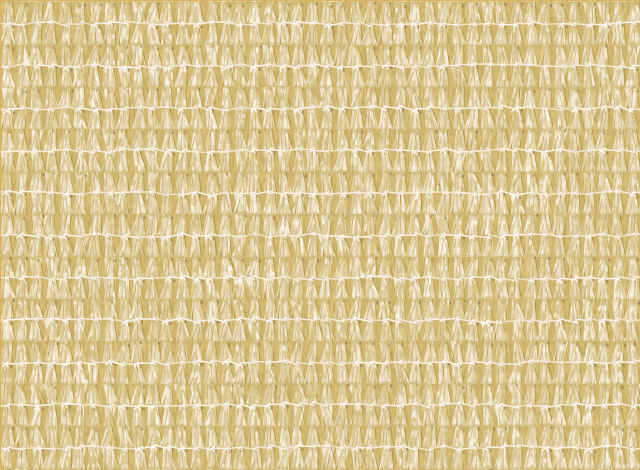
This texture is drawn by a WebGL 1 fragment shader. Its source:

```glsl
precision highp float;
// Knitted straw-coloured shade net: glossy tapes gathered by white and gold stitch rows.
uniform vec2 u_resolution;

const float COLUMNS = 44.0;        // stitches across
const float ROWS = 22.17;          // tape rows down, two per white seam
const float FIRST_SEAM = 0.048;    // height of the lowest white seam
const float ROW_HEIGHT = 1.45;     // row height in stitch widths
const float THREAD = 0.052;        // half width of the seam thread
const float TAPE = 0.085;          // half width of a narrow tape
const float BORDER = 0.0014;       // trim along the top and left edges

const vec3 GAP = vec3(0.80, 0.69, 0.41);
const vec3 HOLE = vec3(0.62, 0.51, 0.30);
const vec3 STRAW = vec3(0.85, 0.77, 0.51);
const vec3 CREAM = vec3(0.90, 0.83, 0.68);
const vec3 PEARL = vec3(0.98, 0.95, 0.90);
const vec3 WHITE_THREAD = vec3(0.98, 0.96, 0.94);
const vec3 GOLD_THREAD = vec3(0.80, 0.72, 0.45);
const vec3 TRIM = vec3(0.88, 0.69, 0.34);

float hash(vec2 p) {
  return fract(sin(dot(p, vec2(127.1, 311.7))) * 43758.5453);
}

float noise(vec2 p) {
  vec2 i = floor(p), f = fract(p);
  f = f * f * (3.0 - 2.0 * f);
  return mix(mix(hash(i), hash(i + vec2(1.0, 0.0)), f.x),
             mix(hash(i + vec2(0.0, 1.0)), hash(i + 1.0), f.x), f.y);
}

float segment(vec2 p, vec2 a, vec2 b) {
  vec2 v = b - a;
  return length(p - a - v * clamp(dot(p - a, v) / dot(v, v), 0.0, 1.0));
}

// Edge coverage for a signed distance, one pixel wide.
float cover(float d) {
  return clamp(0.5 - d * u_resolution.x / COLUMNS, 0.0, 1.0);
}

// Knot on seam k: column position and height relative to that seam.
vec2 knot(float column, float k) {
  vec2 id = vec2(column, k);
  return vec2(column + 0.37 + 0.26 * hash(id + 3.7), 0.24 * (hash(id + 8.3) - 0.5));
}

// Tapes of one row, running between the knots of two seams.
vec3 tapes(float x, float r) {
  float row = floor(r), t = fract(r);
  float gloss = noise(vec2(x * 0.35, r * 0.7));
  float streak = noise(vec2(x * 7.0, r * 1.8));
  vec3 color = mix(GAP, STRAW, 0.7 * streak);

  // Broad pale tapes behind, each narrowing to one end
  for (int i = -1; i <= 1; i++) {
    float column = floor(x) + float(i);
    vec2 id = vec2(column, row);
    float lean = 0.35 * (hash(id + 5.1) - 0.5);
    float center = mix(knot(column, row).x, knot(column, row + 1.0).x, t) + lean * (t - 0.5);
    float taper = mix(t, 1.0 - t, step(0.75, hash(id + 2.2)));
    float width = mix(0.36 + 0.12 * hash(id + 7.7), 0.2, taper);
    float shine = clamp(0.6 * hash(id + 1.3) + 0.5 * gloss + 1.1 * (streak - 0.6), 0.0, 1.0);
    color = mix(color, mix(CREAM, PEARL, shine), cover(abs(x - center) - width) * 0.92);
  }

  // Narrow twisted tapes in front: pairs closing upward, some crossing
  for (int i = -1; i <= 1; i++) {
    float column = floor(x) + float(i);
    float low = knot(column, row).x, high = knot(column, row + 1.0).x;
    for (int j = 0; j < 3; j++) {
      float side = float(j) - 1.0;
      vec2 seed = vec2(column, row) + side * 0.37;
      float foot = low + side * 0.38 + 0.3 * (hash(seed + 2.9) - 0.5);
      float head = high + side * 0.1 + 0.3 * (hash(seed + 8.8) - 0.5);
      float off = x - mix(foot, head, t);
      float width = TAPE * (0.45 + 0.8 * hash(seed + 6.1));
      float glint = smoothstep(0.5, 0.8, noise(vec2(hash(seed) * 90.0, r * 3.2)));
      vec3 tape = mix(STRAW, CREAM, hash(seed + 4.4));
      tape = mix(tape, PEARL, glint * (0.55 + 0.45 * gloss));
      float shadow = cover(abs(off - 0.07) - width);
      color = mix(color, color * vec3(0.89, 0.86, 0.72), shadow);
      color = mix(color, tape, cover(abs(off) - width) * 0.9);
    }
  }
  // Fine crinkles along the tapes
  float crinkle = noise(vec2(x * 13.0, r * 5.0)) - 0.5;
  return color * (1.0 + crinkle * vec3(0.09, 0.11, 0.17));
}

// Stitch row: dark holes, zigzag linking thread and slanting barbs.
vec3 seam(vec3 color, float x, float r) {
  float k = floor(r + 0.5);
  float isWhite = 1.0 - step(0.5, mod(k, 2.0));
  vec2 p = vec2(x, (r - k) * ROW_HEIGHT);
  vec3 thread = mix(GOLD_THREAD, WHITE_THREAD, isWhite);
  float ragged = 0.1 + 0.3 * noise(vec2(x * 4.0, k * 5.0));
  color = mix(color, GAP, 0.25 * (1.0 - smoothstep(0.0, ragged, abs(p.y))));

  for (int i = -1; i <= 1; i++) {
    float column = floor(x) + float(i);
    float wear = hash(vec2(column, k) + 9.2);
    vec2 spot = knot(column, k) + vec2(0.5 * wear - 0.1, -0.19);
    float hole = length((p - spot) * vec2(1.0, 0.75)) - 0.085;
    color = mix(color, HOLE, cover(hole) * 0.8 * wear);
  }
  for (int i = -2; i <= 1; i++) {
    float column = floor(x) + float(i);
    vec2 a = knot(column, k), b = knot(column + 1.0, k);
    float wear = hash(vec2(column, k) + 9.2);
    float bend = 0.16 * (hash(vec2(column, k) + 4.6) - 0.3);
    vec2 rise = vec2(0.14 + 0.12 * wear, 0.2);
    vec2 fall = vec2(0.14, -0.1 - 0.14 * wear);
    float link = segment(p, a + vec2(0.0, bend), b - vec2(0.0, bend));
    float barbs = min(segment(p, a - rise * wear, a + rise * 0.6), segment(p, a, a + fall));
    float strength = mix(0.2 + 0.5 * wear, 0.65 + 0.35 * wear, isWhite);
    color = mix(color, thread, cover(min(link, barbs) - THREAD) * strength);
  }
  return color;
}

void main() {
  vec2 uv = gl_FragCoord.xy / u_resolution;
  float x = uv.x * COLUMNS;
  float r = (uv.y - FIRST_SEAM) * ROWS;
  vec3 color = seam(tapes(x, r), x, r);
  float edge = min(uv.x, (1.0 - uv.y) * u_resolution.y / u_resolution.x);
  color = mix(color, TRIM, cover((edge - BORDER) * COLUMNS));
  gl_FragColor = vec4(color, 1.0);
}
```
